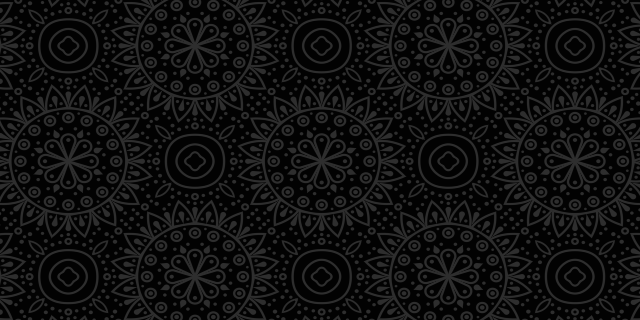
Give the GLSL for this pattern, as a Shadertoy shader.

```glsl
// Dark lace of mandalas and square medallions set in a checkerboard.
// Each motif is folded into one angular sector and drawn from signed
// distances; the nearest lattice centre supplies its local coordinates.

const float TAU = 6.2831853;
const float CANVAS_HEIGHT = 384.0;          // design units down the canvas
const vec2 PERIOD = vec2(304.0, 277.0);     // repeat size, slightly squashed
const vec2 MANDALA_CENTER = vec2(386.0, 190.5);
const float LINE = 2.8;                     // stroke width
const vec3 GROUND = vec3(0.008);
const vec3 INK = vec3(0.18);

const float FLOWER_COUNT = 8.0;
const float RIM_COUNT = 16.0;
const float RIM_RADIUS = 69.5;
const float LEAF_TIP = 101.0;
const float LEAF_HALF_WIDTH = 12.8;

// Medallion beads in one folded eighth: x, y, radius
const vec3 BEADS[12] = vec3[12](
    vec3(45.0, 10.0, 2.1), vec3(42.0, 19.0, 2.4), vec3(37.0, 27.0, 2.0),
    vec3(54.0, 8.0, 2.0), vec3(47.0, 27.0, 2.4), vec3(57.0, 31.0, 2.0),
    vec3(56.0, 46.0, 2.6), vec3(30.5, 30.5, 2.0), vec3(52.5, 52.5, 2.0),
    vec3(69.0, 69.0, 2.4), vec3(74.0, 64.0, 2.0), vec3(76.0, 76.0, 2.8));

// Fold the plane into one of n sectors, centred on the x axis
vec2 sector(vec2 p, float n, float offset) {
    float span = TAU / n;
    float a = atan(p.y, p.x) - offset * span;
    a = mod(a + 0.5 * span, span) - 0.5 * span;
    return length(p) * vec2(cos(a), sin(a));
}

float disc(vec2 p, float x, float r) {
    return length(p - vec2(x, 0.0)) - r;
}

float stroke(float d) {
    return abs(d) - 0.5 * LINE;
}

// Round base at x, tapering to a point at x + reach
float drop(vec2 p, float x, float r, float reach) {
    float h = abs(reach);
    vec2 q = vec2(abs(p.y), (p.x - x) * sign(reach));
    float b = r / h, a = sqrt(1.0 - b * b);
    float k = dot(q, vec2(-b, a));
    if (k < 0.0) return length(q) - r;
    if (k > a * h) return length(q - vec2(0.0, h));
    return dot(q, vec2(a, b)) - r;
}

// Pointed lotus leaf standing on the rim
float leaf(vec2 p) {
    float span = LEAF_TIP - RIM_RADIUS;
    float t = (p.x - RIM_RADIUS) / span;
    float width = LEAF_HALF_WIDTH * (1.0 - t) * (1.0 + 0.9 * t);
    float slope = LEAF_HALF_WIDTH * (-0.1 - 1.8 * t) / span;
    float side = (abs(p.y) - width) / sqrt(1.0 + slope * slope);
    return max(side, RIM_RADIUS - p.x);
}

float mandala(vec2 p) {
    // Flower and the drops between its petals
    vec2 petal = sector(p, FLOWER_COUNT, 0.0);
    vec2 gap = sector(p, FLOWER_COUNT, 0.5);
    float d = stroke(drop(petal, 27.0, 8.4, -27.0));
    d = min(d, disc(petal, 28.0, 2.5));
    d = min(d, drop(gap, 37.0, 3.8, 8.0));

    // Ringed beads inside the rim
    vec2 on = sector(p, RIM_COUNT, 0.0);
    vec2 between = sector(p, RIM_COUNT, 0.5);
    d = min(d, stroke(disc(on, 57.5, 6.1)));
    d = min(d, disc(on, 57.5, 2.8));
    d = min(d, disc(between, 43.5, 2.1));
    d = min(d, disc(between, 64.0, 1.6));
    d = min(d, stroke(length(p) - RIM_RADIUS));

    // Leaves with stamens, and knobs in the valleys
    vec2 stamen = vec2(between.x, abs(between.y) - 6.3);
    d = min(d, stroke(leaf(between)));
    d = min(d, drop(between, 84.0, 3.5, -13.0));
    d = min(d, disc(stamen, 76.0, 2.0));
    d = min(d, drop(on, 88.5, 3.4, -15.0));
    return min(d, disc(on, 96.5, 2.1));
}

float medallion(vec2 p) {
    // Nested rounded squares
    float r = length(p), wave = cos(4.0 * atan(p.y, p.x));
    float d = stroke(r - 10.4 - 1.4 * wave);
    d = min(d, stroke(r - 21.8 - 0.4 * wave));
    d = min(d, stroke(r - 35.8 + 0.9 * wave));

    // Slit leaves and small rings on the axes
    vec2 axis = sector(p, 4.0, 0.0);
    vec2 diagonal = sector(p, 4.0, 0.5);
    float lens = length(vec2(diagonal.x - 54.0, abs(diagonal.y) + 16.0)) - 20.0;
    d = min(d, abs(lens) - 0.4 * LINE);
    d = min(d, stroke(disc(axis, 46.5, 3.3)));
    d = min(d, stroke(disc(diagonal, 85.0, 3.4)));

    // Beads mirrored into every eighth
    axis.y = abs(axis.y);
    for (int i = 0; i < 12; i++) {
        d = min(d, length(axis - BEADS[i].xy) - BEADS[i].z);
    }
    return d;
}

// Offset to the nearest centre of a checkerboard lattice
vec2 nearestCentre(vec2 p) {
    float s = PERIOD.x;
    vec2 a = mod(p + 0.5 * s, s) - 0.5 * s;
    vec2 b = mod(p, s) - 0.5 * s;
    return dot(a, a) < dot(b, b) ? a : b;
}

void mainImage(out vec4 fragColor, in vec2 fragCoord) {
    float pixel = CANVAS_HEIGHT / iResolution.y;
    vec2 p = fragCoord * pixel - MANDALA_CENTER;
    p.y *= PERIOD.x / PERIOD.y;

    float d = mandala(nearestCentre(p));
    d = min(d, medallion(nearestCentre(p - vec2(0.5 * PERIOD.x, 0.0))));

    float ink = 1.0 - smoothstep(-0.7 * pixel, 0.7 * pixel, d);
    fragColor = vec4(mix(GROUND, INK, ink), 1.0);
}
```
